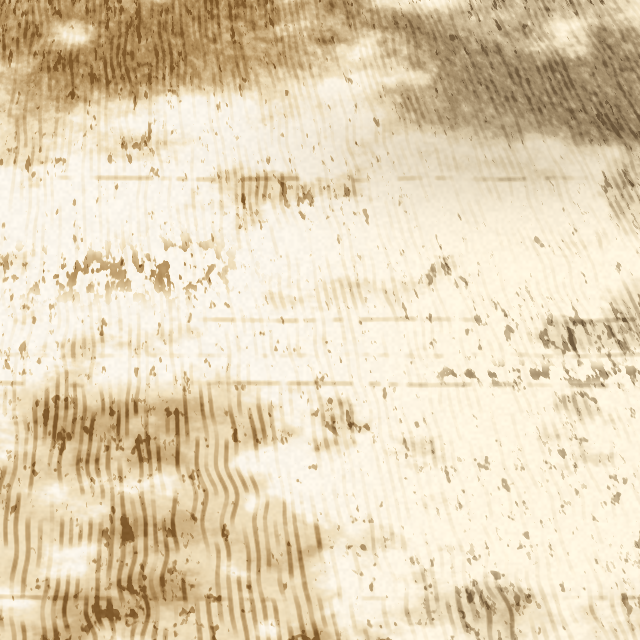
This texture is drawn by a WebGL 2 fragment shader. Its source:

```glsl
#version 300 es
precision highp float;

uniform vec2 u_resolution;
out vec4 fragColor;

const vec3 PAPER = vec3(0.985, 0.965, 0.925);
const vec3 CREAM = vec3(0.94, 0.875, 0.74);
const vec3 TAN = vec3(0.82, 0.71, 0.53);
const vec3 BROWN = vec3(0.70, 0.56, 0.36);
const vec3 UMBER = vec3(0.50, 0.35, 0.17);
const float SEAM_HEIGHTS[5] = float[5](0.72, 0.5, 0.445, 0.4, 0.065);

float hash(vec2 p) {
    vec3 q = fract(p.xyx * 0.1031);
    q += dot(q, q.yzx + 33.33);
    return fract((q.x + q.y) * q.z);
}

float noise(vec2 p) {
    vec2 cell = floor(p);
    vec2 f = fract(p);
    f = f * f * (3.0 - 2.0 * f);
    float low = mix(hash(cell), hash(cell + vec2(1, 0)), f.x);
    float high = mix(hash(cell + vec2(0, 1)), hash(cell + vec2(1, 1)), f.x);
    return mix(low, high, f.y);
}

float fbm(vec2 p, int octaves) {
    float sum = 0.0, weight = 0.5, total = 0.0;
    for (int i = 0; i < octaves; i++) {
        sum += weight * noise(p);
        total += weight;
        weight *= 0.55;
        p = mat2(1.6, 1.2, -1.2, 1.6) * p + 17.3;
    }
    return sum / total;
}

float softBlob(vec2 p, vec2 center, vec2 radius) {
    vec2 d = (p - center) / radius;
    return exp(-dot(d, d));
}

// Grooves fan out from a distant point and break into dashes
float grooves(vec2 board, float spacing) {
    float lane = board.x / spacing + 0.9 * (noise(board * vec2(14, 22)) - 0.5);
    float offset = abs(fract(lane) - 0.5);
    float soft = 0.12 + fwidth(lane);
    float dash = noise(vec2(floor(lane) * 7.3, board.y * 24.0));
    float line = 1.0 - smoothstep(0.1, 0.1 + soft, offset);
    return line * smoothstep(0.22, 0.7, dash);
}

float specks(vec2 board, vec2 scale, float threshold) {
    return smoothstep(threshold, threshold + 0.1, fbm(board * scale, 3));
}

// Thin horizontal joints, worn away in places
float seams(vec2 p) {
    float sum = 0.0;
    for (int i = 0; i < 5; i++) {
        float row = float(i) * 9.7;
        float height = SEAM_HEIGHTS[i] + 0.006 * (noise(vec2(p.x * 9.0, row)) - 0.5);
        float line = 1.0 - smoothstep(0.001, 0.006, abs(p.y - height));
        float wear = noise(vec2(p.x * 5.0, row)) * noise(vec2(p.x * 70.0, row + 3.0));
        sum += line * smoothstep(0.1, 0.5, wear);
    }
    return sum;
}

vec3 stainRamp(float t) {
    vec3 color = mix(PAPER, CREAM, smoothstep(0.0, 0.25, t));
    color = mix(color, TAN, smoothstep(0.22, 0.5, t));
    color = mix(color, BROWN, smoothstep(0.47, 0.75, t));
    return mix(color, UMBER, smoothstep(0.72, 1.1, t));
}

void main() {
    vec2 p = gl_FragCoord.xy / u_resolution;
    vec2 board = vec2((p.x - 0.15) * 2.4 / (2.4 - p.y), p.y);
    float broad = fbm(p * vec2(5, 8) + 4.0, 5);
    float patches = fbm(p * vec2(9, 17) + 31.0, 5);
    float grit = fbm(board * vec2(85, 110), 3);

    // Heavy stain across the far boards
    float far = softBlob(p, vec2(0.14, 0.92), vec2(0.26, 0.13));
    far += softBlob(p, vec2(0.48, 0.97), vec2(0.26, 0.07));
    far += softBlob(p, vec2(0.80, 0.87), vec2(0.22, 0.11));
    far += softBlob(p, vec2(1.0, 0.87), vec2(0.12, 0.12));
    far = min(far, 1.0) * smoothstep(0.22, 0.62, patches + 0.3 * (far - 0.6));

    // Pale stain on the near left boards, with a ragged right edge
    float border = 0.54 - 0.25 * (p.y - 0.1) + 0.55 * (broad - 0.5);
    float near = 1.0 - smoothstep(-0.02, 0.05, p.x - border + 0.15 * (patches - 0.5));
    near *= 1.0 - smoothstep(0.36, 0.42, p.y + 0.06 * (patches - 0.5));
    near = max(near, 0.8 * softBlob(p, vec2(0.95, 0.04), vec2(0.2, 0.04)));
    near *= smoothstep(0.22, 0.5, patches);

    // Faint worn patches over the pale boards
    float worn = smoothstep(0.5, 0.72, patches) * smoothstep(0.3, 0.6, broad);

    float stain = far * (0.42 + 0.6 * grit);
    stain += near * (0.14 + 0.28 * broad) + 0.22 * worn * (1.0 - far);
    stain += 0.14 * (grit - 0.4) * (0.5 + worn);

    float grooveDepth = 0.09 + 0.3 * near + 0.13 * far + 0.25 * worn;
    stain += grooveDepth * grooves(board, 0.0175);
    stain += 0.28 * seams(p);

    // Scattered chips, then dense dark clusters
    float clump = 0.3 * (broad - 0.5) + 0.2 * (patches - 0.5);
    stain += 0.5 * specks(board, vec2(65, 48), 0.71 - clump);
    stain += 0.3 * specks(board + 5.0, vec2(120, 75), 0.74 - clump);
    float cluster = softBlob(p, vec2(0.12, 0.575), vec2(0.2, 0.035));
    cluster += softBlob(p, vec2(0.29, 0.585), vec2(0.05, 0.04));
    cluster += smoothstep(0.64, 0.72, p.x) * softBlob(p, vec2(p.x, 0.415), vec2(1, 0.016));
    stain += 0.65 * min(cluster, 1.0) * specks(board + 9.0, vec2(75, 60), 0.53);

    // Dull tint and soft shade below the far stain
    vec3 color = stainRamp(stain);
    float shade = softBlob(p, vec2(0.76, 0.76), vec2(0.28, 0.09));
    color = mix(color, color * vec3(0.87, 0.83, 0.76), shade * 0.75);
    vec3 dull = dot(color, vec3(0.3, 0.59, 0.11)) * vec3(1.06, 1.0, 0.87);
    color = mix(color, dull, 0.5 * smoothstep(0.35, 0.8, p.x) * (1.0 - near));
    color += 0.035 * (noise(p * 210.0) - 0.5);
    fragColor = vec4(clamp(color, 0.0, 1.0), 1.0);
}
```
